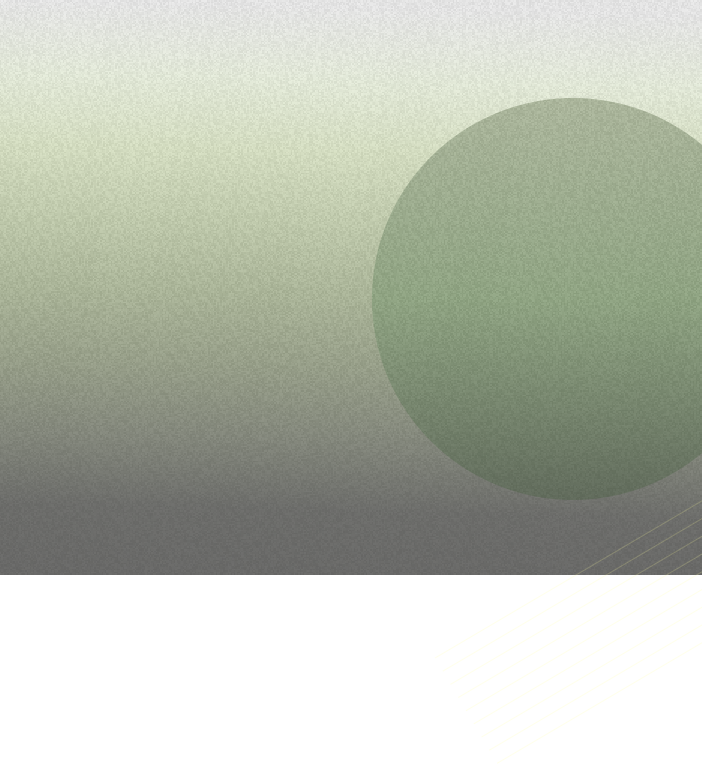
Reproduce this background procedurally as a Shadertoy shader.

```glsl
// Grainy sage-to-charcoal panel with a green disc and fine slanted lines above a white footer.

// Layout, in units of the canvas height
const float PANEL_BOTTOM = 0.2513;
const vec2  DISC_CENTER  = vec2(0.746, 0.6107);
const float DISC_RADIUS  = 0.2617;
const vec2  LINES_ORIGIN = vec2(0.5664, 0.1432);
const float LINES_ANGLE  = 0.532;
const float LINE_GAP     = 0.0199;
const float LINE_WIDTH   = 0.0013;
const float LINE_COUNT   = 9.0;

// Colours and strengths
const vec3  FOOTER_COLOR = vec3(1.0);
const vec3  DISC_TOP     = vec3(0.67, 0.71, 0.61);
const vec3  DISC_MIDDLE  = vec3(0.56, 0.64, 0.51);
const vec3  DISC_BOTTOM  = vec3(0.38, 0.42, 0.36);
const vec3  LINE_COLOR   = vec3(1.0, 1.0, 0.6);
const float LINE_OPACITY = 0.2;
const float PANEL_TILT   = 0.03;
const float GRAIN_CELLS  = 512.0;
const float GRAIN_AMOUNT = 0.07;

// Evenly spaced panel colours, from top to bottom
const int PANEL_STEPS = 8;
const vec3 PANEL_COLORS[9] = vec3[9](
    vec3(0.89, 0.89, 0.89),
    vec3(0.88, 0.905, 0.84),
    vec3(0.825, 0.86, 0.75),
    vec3(0.745, 0.785, 0.67),
    vec3(0.665, 0.705, 0.595),
    vec3(0.59, 0.62, 0.535),
    vec3(0.515, 0.53, 0.485),
    vec3(0.425, 0.427, 0.417),
    vec3(0.41, 0.41, 0.405));

float hash(vec2 cell) {
    return fract(sin(dot(cell, vec2(12.9898, 78.233))) * 43758.55);
}

// Coverage of a shape from its signed distance
float cover(float dist, float pixel) {
    return clamp(0.5 - dist / pixel, 0.0, 1.0);
}

vec3 panelColor(vec2 p) {
    float depth = (1.0 - p.y) / (1.0 - PANEL_BOTTOM) - PANEL_TILT * p.x;
    float t = clamp(depth, 0.0, 1.0) * float(PANEL_STEPS);
    int i = min(int(t), PANEL_STEPS - 1);
    return mix(PANEL_COLORS[i], PANEL_COLORS[i + 1], t - float(i));
}

vec3 discColor(float height) {
    vec3 lower = mix(DISC_MIDDLE, DISC_BOTTOM, clamp(-height, 0.0, 1.0));
    return mix(lower, DISC_TOP, clamp(height, 0.0, 1.0));
}

// Parallel strokes that all start on one perpendicular edge
float slantedLines(vec2 p, float pixel) {
    vec2 along = vec2(cos(LINES_ANGLE), sin(LINES_ANGLE));
    vec2 across = vec2(along.y, -along.x);
    vec2 q = vec2(dot(p - LINES_ORIGIN, along), dot(p - LINES_ORIGIN, across));
    float index = clamp(round(q.y / LINE_GAP), 0.0, LINE_COUNT - 1.0);
    float dist = abs(q.y - index * LINE_GAP) - 0.5 * LINE_WIDTH;
    return cover(dist, pixel) * cover(-q.x, pixel);
}

void mainImage(out vec4 fragColor, in vec2 fragCoord) {
    vec2 p = fragCoord / iResolution.y;
    float pixel = 1.0 / iResolution.y;

    // Panel and disc
    vec3 color = panelColor(p);
    vec2 fromDisc = p - DISC_CENTER;
    float disc = cover(length(fromDisc) - DISC_RADIUS, pixel);
    color = mix(color, discColor(fromDisc.y / DISC_RADIUS), disc);

    // Grain, fainter in the dark tones
    float grain = hash(floor(p * GRAIN_CELLS)) - 0.5;
    color += grain * GRAIN_AMOUNT * smoothstep(0.1, 0.75, color.g);

    // Footer and lines
    color = mix(color, FOOTER_COLOR, cover(p.y - PANEL_BOTTOM, pixel));
    color = mix(color, LINE_COLOR, LINE_OPACITY * slantedLines(p, pixel));

    fragColor = vec4(clamp(color, 0.0, 1.0), 1.0);
}
```
